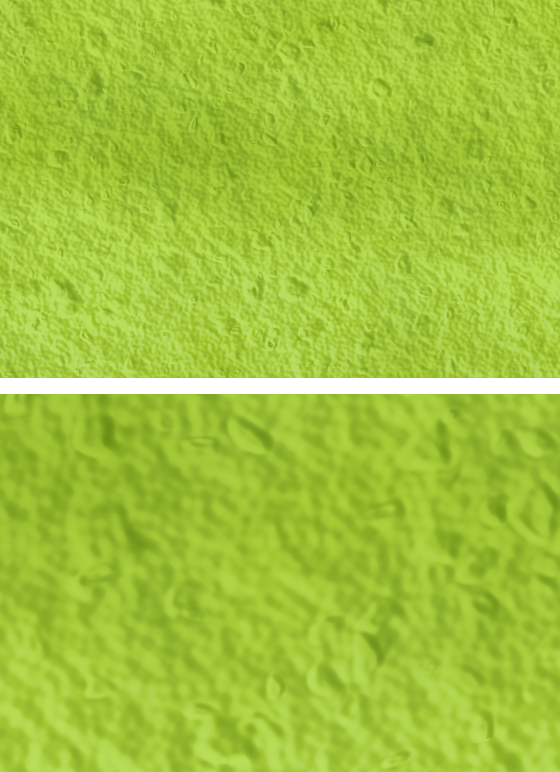
Top: the whole. Bottom: its middle third, enlarged.
Give the GLSL for this texture, as a Shadertoy shader.

```glsl
// Lime green plaster wall with a fine grain and scattered, irregular pits.
// A height field of gradient noise and jittered bowls is lit from the upper
// right; its slope toward the light becomes a tone on a green ramp.

vec2 hash22(vec2 p) {
    vec3 a = fract(p.xyx * vec3(0.1031, 0.1030, 0.0973));
    a += dot(a, a.yzx + 33.33);
    return fract((a.xx + a.yz) * a.zy);
}

float gradientDot(vec2 cell, vec2 offset) {
    float angle = 6.2832 * hash22(cell + 57.0).x;
    return dot(vec2(cos(angle), sin(angle)), offset);
}

float gradientNoise(vec2 p) {
    vec2 i = floor(p), f = fract(p);
    vec2 u = f * f * f * (f * (f * 6.0 - 15.0) + 10.0);
    vec2 e = vec2(1.0, 0.0);
    return 1.4 * mix(
        mix(gradientDot(i, f), gradientDot(i + e, f - e), u.x),
        mix(gradientDot(i + e.yx, f - e.yx), gradientDot(i + 1.0, f - 1.0), u.x), u.y);
}

// One jittered pit per cell: bowls, or moats around a raised middle
float pits(vec2 p, float density) {
    vec2 cell = floor(p);
    float depth = 0.0;
    for (int y = -1; y <= 1; y++) {
        for (int x = -1; x <= 1; x++) {
            vec2 id = cell + vec2(x, y);
            vec2 shape = hash22(id + 11.0);
            vec2 kind = hash22(id + 83.0);
            vec2 v = p - id - 0.1 - 0.8 * hash22(id);
            float angle = 6.2832 * shape.x;
            v = mat2(cos(angle), sin(angle), -sin(angle), cos(angle)) * v;
            float radius = mix(0.17, 0.37, shape.y * shape.y);
            float d = length(v * vec2(0.85, 1.25)) / radius;
            float bowl = 1.0 - smoothstep(0.35, 1.05, d);
            float middle = step(0.55, kind.y) * (1.0 - smoothstep(0.1, 0.75, d));
            float rim = 0.12 * exp(-18.0 * (d - 1.15) * (d - 1.15));
            float strength = step(kind.x, density) * mix(0.3, 1.0, fract(kind.x * 17.0));
            depth += strength * (bowl - 0.7 * middle - rim) * radius * 4.0;
        }
    }
    return depth;
}

float height(vec2 p) {
    // Turned axes keep the noise lattices from lining up
    vec2 turned = mat2(0.8, 0.6, -0.6, 0.8) * p;
    vec2 crossed = mat2(0.92, -0.39, 0.39, 0.92) * p;

    // Ragged outlines come from bending the plane
    vec2 bend = vec2(gradientNoise(turned * 32.0), gradientNoise(turned * 32.0 + 40.0));
    vec2 q = p + 0.009 * bend;
    float cluster = 0.3 * gradientNoise(p * 3.0 + 9.0);
    float h = -1.9 * pits(q * 9.5, 0.72 + cluster);
    h -= 0.95 * pits(q * 20.0 + 5.0, 0.55 + cluster);

    // Soft swells, lumps and grain
    h += 1.3 * gradientNoise(turned * 12.0 + 3.0);
    h += 0.8 * gradientNoise(crossed * 34.0 + 17.0);
    h += 0.42 * gradientNoise(turned * 82.0 + 29.0);
    return h;
}

void mainImage(out vec4 fragColor, in vec2 fragCoord) {
    vec2 p = fragCoord / iResolution.y;

    // Relief: slope of the surface along the light
    vec2 toLight = 0.0028 * normalize(vec2(1.0, 0.6));
    float far = height(p - toLight);
    float near = height(p + toLight);
    float slope = 0.0013 * (far - near) / 0.0056;
    float lit = slope < 0.0 ? -0.2 * (1.0 - exp(slope / 0.2))
                            : 0.08 * (1.0 - exp(-slope / 0.08));
    float hollow = min(0.5 * (far + near) + 0.2, 0.0);

    // Broad uneven light with a dim band above the middle
    float band = (p.y - 0.61 + 0.05 * p.x) * 6.0;
    float wash = 0.05 * gradientNoise(p * 2.3 + 6.0) + 0.025 * gradientNoise(p * 6.0 + 2.0);
    wash -= 0.03 * exp(-band * band);
    float tone = 0.796 + wash + lit + 0.026 * hollow;
    tone = clamp(tone, 0.46, 0.87);

    // Green ramp, paler on the highlights and toward the foot of the wall
    float pale = smoothstep(0.79, 0.85, tone) * mix(0.11, 0.05, smoothstep(0.0, 0.6, p.y));
    float blue = 0.21 + 0.58 * (tone - 0.77) + pale + 0.025 * gradientNoise(p * 6.0);
    fragColor = vec4(tone - 0.145, tone, blue, 1.0);
}
```
